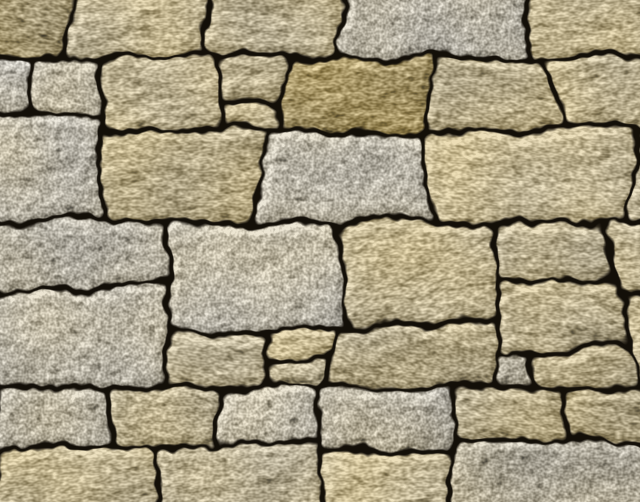
A Shadertoy shader for this texture:

```glsl
// Dry stone wall of rough, sunlit granite blocks with dark open joints.
#define COURSE vec2(0.66, 0.333)     // size of a block group before cutting
#define COURSE_BASE 0.224            // height of the lowest long joint
#define SEED 23.0
#define JOINT 0.0030                 // half width of the joints
#define ROUNDING 0.016               // softness of stone corners
#define TONE 0.715                   // mean stone brightness
#define RELIEF 0.46                  // strength of the surface shading
#define GRAIN 0.30                   // strength of the mineral speckle
#define TINT vec3(0.0, -0.04, -0.15) // shift from grey to sandy stone
#define JOINT_COLOR vec3(0.075, 0.058, 0.032)
#define SUN vec2(-0.5, 0.866)

float hash(vec2 p) {
    vec3 a = fract(p.xyx * 0.1031);
    a += dot(a, a.yzx + 33.33);
    return fract((a.x + a.y) * a.z);
}

float cornerSlope(vec2 cell, vec2 offset) {
    float angle = 6.2832 * hash(cell);
    return dot(vec2(cos(angle), sin(angle)), offset);
}

float gradientNoise(vec2 p) {
    vec2 i = floor(p), f = p - i;
    vec2 u = f * f * f * (f * (f * 6.0 - 15.0) + 10.0);
    vec2 e = vec2(1.0, 0.0);
    float low = mix(cornerSlope(i, f), cornerSlope(i + e, f - e), u.x);
    float high = mix(cornerSlope(i + e.yx, f - e.yx), cornerSlope(i + 1.0, f - 1.0), u.x);
    return mix(low, high, u.y);
}

float smoothMin(float a, float b) {
    float h = max(ROUNDING - abs(a - b), 0.0) / ROUNDING;
    return min(a, b) - h * h * ROUNDING * 0.25;
}

vec2 roughen(vec2 p, float frequency, float amount) {
    vec2 q = p * frequency;
    return amount * vec2(gradientNoise(q + 31.0), gradientNoise(q + 87.0));
}

// Cuts each group into stones: x = distance to the joint, yz = stone id.
vec3 wall(vec2 p) {
    p += roughen(p, 3.5, 0.028) + roughen(p, 11.0, 0.020) + roughen(p, 42.0, 0.008);
    p.y -= COURSE_BASE;
    float row = floor(p.y / COURSE.y);
    p.x += COURSE.x * hash(vec2(row + 40.0, SEED));
    vec2 cell = vec2(floor(p.x / COURSE.x), row);
    vec2 b = p - cell * COURSE;
    vec2 lo = vec2(0.0), hi = COURSE;
    vec2 edge = min(b, hi - b);
    float d = smoothMin(edge.x, edge.y);
    vec2 id = cell * 17.0 + 100.0 + SEED;

    for (int i = 0; i < 6; i++) {
        vec2 size = hi - lo;
        float ratio = size.x / size.y;
        float chance = hash(id + 0.7);
        bool fits = size.y < 0.27 && size.x < 0.5
                 && ratio > 1.2 && ratio < 2.4 + 0.8 * chance;
        if (fits || size.x < 0.09 || size.y < 0.06) break;

        bool upright = ratio > (size.y > 0.27 ? 1.5 + 1.5 * chance : 1.2);
        float share = upright ? mix(0.22, 0.78, hash(id + 1.3))
                              : mix(0.30, 0.70, hash(id + 1.3));
        float slant = hash(id + 2.9) - 0.5;
        vec2 normal = normalize(upright ? vec2(1.0, 0.55 * slant) : vec2(0.13 * slant, 1.0));
        vec2 center = upright ? vec2(mix(lo.x, hi.x, share), 0.5 * (lo.y + hi.y))
                              : vec2(0.5 * (lo.x + hi.x), mix(lo.y, hi.y, share));
        float cut = dot(b - center, normal);
        d = smoothMin(d, abs(cut));

        bool beyond = cut > 0.0;
        if (upright) { if (beyond) lo.x = center.x; else hi.x = center.x; }
        else         { if (beyond) lo.y = center.y; else hi.y = center.y; }
        id = floor(991.0 * vec2(hash(id + 3.1), hash(id + 5.7))) + (beyond ? 1.0 : 0.0);
    }
    return vec3(d, id);
}

float relief(vec2 p) {
    return 0.50 * gradientNoise(p * 14.0) + 0.36 * gradientNoise(p * 31.0 + 9.0)
         + 0.25 * gradientNoise(p * 66.0 + 47.0);
}

void mainImage(out vec4 fragColor, in vec2 fragCoord) {
    vec2 p = fragCoord / iResolution.y;
    float pixel = 1.0 / iResolution.y;
    vec3 stone = wall(p);
    vec2 id = stone.yz;

    // Kind of stone: sandy, grey or brown
    float kind = hash(id + 8.3);
    float grey = smoothstep(0.62, 0.80, kind);
    float brown = 1.0 - smoothstep(0.08, 0.16, kind);
    float stain = gradientNoise(p * 5.0 + id);
    float warmth = mix(1.18, 0.55, grey) + 0.45 * brown + 0.5 * stain;

    // Split faces, layered along the bed except in grey stone
    float tilt = 0.25 * (hash(id + 4.4) - 0.5);
    mat2 bed = mat2(cos(tilt), sin(tilt), -sin(tilt), cos(tilt));
    vec2 stretch = mix(vec2(0.6, 1.15), vec2(1.0), grey);
    vec2 q = stretch * (bed * p) + mod(id, 13.0);
    float slope = relief(q) - relief(q + stretch * (bed * SUN) * 0.008);
    float grain = 0.55 * gradientNoise(q * 110.0) + 0.75 * gradientNoise(q * 185.0 + 5.0);
    float pits = smoothstep(0.22, 0.52, gradientNoise(q * vec2(38.0, 52.0) + 71.0));

    // Sunlit upper edges and shaded lower edges
    float bevel = smoothstep(0.0, 0.022, stone.x)
                - smoothstep(0.0, 0.022, wall(p + SUN * 0.006).x);

    float tone = TONE + 0.08 * (hash(id + 6.1) - 0.5) - 0.09 * brown + 0.08 * stain
               + RELIEF * slope + GRAIN * grain - 0.16 * pits + 0.30 * bevel;
    tone = clamp(tone, 0.16, 0.93);
    vec3 color = tone + TINT * warmth * min(1.0, 2.0 * tone);

    // Open joints of uneven width
    float gap = JOINT * (1.0 + 1.5 * gradientNoise(p * 16.0 + 3.0));
    float face = smoothstep(gap - 0.5 * pixel, gap + 0.003 + pixel, stone.x);
    fragColor = vec4(mix(JOINT_COLOR, clamp(color, 0.0, 1.0), face), 1.0);
}
```
